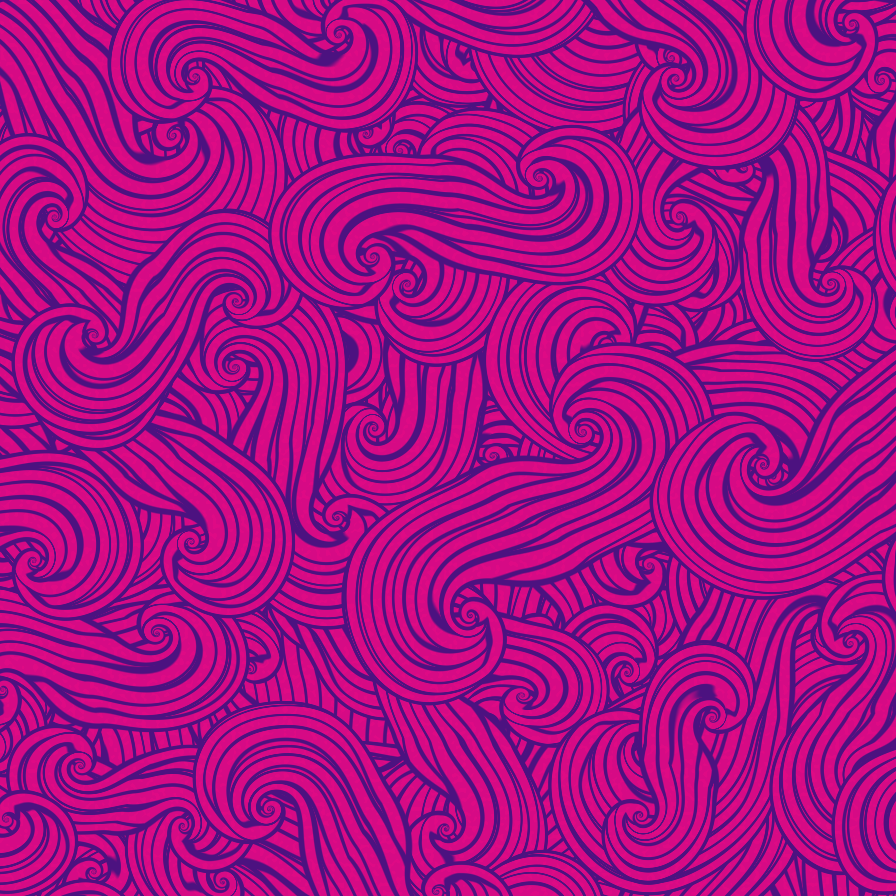
A Shadertoy shader for this pattern:

```glsl
const float TAU = 6.2831853;

float hash(vec2 p) {
    p = fract(p * vec2(0.1031, 0.1173));
    p += dot(p, p.yx + 33.33);
    return fract((p.x + p.y) * p.x * 17.3);
}

vec2 gradient(vec2 cell) {
    float angle = TAU * hash(cell + 71.0);
    return vec2(cos(angle), sin(angle));
}

float gradientNoise(vec2 p) {
    vec2 i = floor(p), f = fract(p), s = f * f * (3.0 - 2.0 * f), e = vec2(1, 0);
    float low = mix(dot(gradient(i), f), dot(gradient(i + e), f - e), s.x);
    float high = mix(dot(gradient(i + e.yx), f - e.yx), dot(gradient(i + 1.0), f - 1.0), s.x);
    return mix(low, high, s.y);
}

// Distance to the nearest strand: wide bands split, narrow ones merge
float strandDistance(float across, float width, float seed) {
    for (int level = 0; level < 5; level++) {
        float r = hash(vec2(seed, float(level) * 7.3));
        if (fract(r * 13.0) < 0.5) across = 1.0 - across;
        float split = mix(0.38, 0.62, r) * smoothstep(0.013, 0.032, width);
        bool first = across < split;
        across = first ? across / split : (across - split) / (1.0 - split);
        width *= first ? split : 1.0 - split;
        seed = seed * 1.7 + (first ? 3.1 : 8.9);
    }
    return min(across, 1.0 - across) * width;
}

float line(float distance, float halfWidth, float blur) {
    return 1.0 - smoothstep(halfWidth - blur, halfWidth + blur, distance);
}

// S-shaped curl between two spiral eyes; returns ink and coverage
vec2 curl(vec2 p, float size, float skew, float seed, float blur) {
    vec2 z = p / size;
    if (dot(z, z) > 1.96) return vec2(0);
    vec2 a = z + vec2(0.5, 0), b = z - vec2(0.5, 0);
    float la = max(length(a), 1e-4), lb = max(length(b), 1e-4);
    float along = log(la / lb);
    float turn = atan(a.y * b.x - a.x * b.y, dot(a, b));

    // Twist tightens and the open gap closes towards each eye
    float phase = mod(turn - along * (0.6 + 0.5 * abs(along)), TAU);
    float gap = 1.8 / (1.0 + 0.35 * along * along) * (1.0 + skew * along / (1.0 + abs(along)));
    float slope = length(vec2(1.0, 0.6 + abs(along))) / (la * lb * size);
    float edge = (min(phase, TAU - phase) - gap) / slope;
    if (edge < -blur) return vec2(0);

    float band = TAU - 2.0 * gap;
    float width = band / slope;
    float across = clamp((phase - gap) / band, 0.0, 1.0);
    float strands = line(strandDistance(across, width, seed), min(0.0017, 0.07 * width), blur);
    float outline = line(edge, min(0.0048, 0.2 * width), blur);
    return vec2(max(strands, outline), smoothstep(-blur, blur, edge));
}

void mainImage(out vec4 fragColor, in vec2 fragCoord) {
    vec2 uv = fragCoord / iResolution.y;
    float blur = 0.7 / iResolution.y;
    vec2 p = uv + 0.014 * vec2(gradientNoise(uv * 6.0), gradientNoise(uv * 6.0 + 19.0));

    // Plain wavy strands behind everything
    float stripe = 55.0 * (p.x + 0.4 * p.y + 0.14 * gradientNoise(p * 4.0));
    float ink = line(abs(fract(stripe) - 0.5) / 60.0, 0.0017, blur);

    // Curls stacked in layers, painted back to front
    const float CELL = 0.33;
    for (int layer = 0; layer < 8; layer++) {
        vec2 grid = p / CELL + float(layer) * vec2(0.37, 0.61) + 20.0;
        for (int n = 0; n < 9; n++) {
            vec2 cell = floor(grid) + vec2(n % 3, n / 3) - 1.0;
            vec2 key = cell + float(layer) * vec2(41.0, 67.0);
            vec2 jitter = vec2(hash(key + 5.2), hash(key + 11.7));
            vec2 q = (grid - cell - mix(vec2(0.1), vec2(0.9), jitter)) * CELL;
            float angle = TAU * hash(key + 23.4);
            q = mat2(cos(angle), -sin(angle), sin(angle), cos(angle)) * q;
            if (hash(key + 31.9) < 0.5) q.y = -q.y;
            float size = mix(0.12, 0.26, hash(key + 43.1));
            float skew = 0.5 * hash(key + 57.6) - 0.25;
            vec2 shape = curl(q, size, skew, 90.0 * hash(key + 63.8), blur);
            ink = mix(ink, shape.x, shape.y);
        }
    }

    // Faint grain in the pink ground
    float grain = smoothstep(0.1, 0.2, gradientNoise(uv * 190.0));
    vec3 pink = mix(vec3(0.84, 0.04, 0.52), vec3(0.87, 0.04, 0.52), grain);
    fragColor = vec4(mix(pink, vec3(0.30, 0.07, 0.50), ink), 1.0);
}
```
